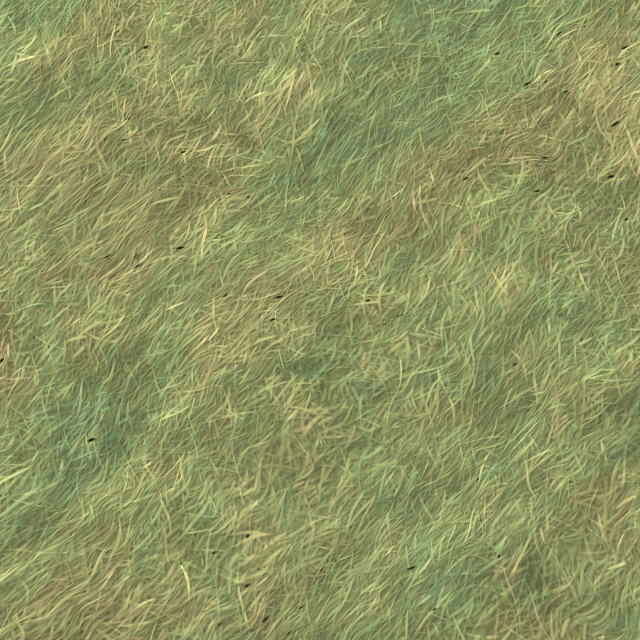
Reproduce this texture procedurally as a Shadertoy shader.

```glsl
// Matted meadow grass, combed towards the upper right, with green and straw patches.
// Layers of curved, tapered blades are scattered on rotated jittered grids and
// blended over one another; layered sines bend the flow and tint the patches.

const int   LAYERS       = 18;
const float MAIN_LEAN    = 0.87;               // mean blade direction, radians
const vec2  CELL         = vec2(0.090, 0.013); // blade spacing along and across
const float HALF_LENGTH  = 0.052;
const float HALF_WIDTH   = 0.0027;
const float EDGE         = 0.0014;             // blade softness
const vec2  ALPHA_RANGE  = vec2(0.22, 0.95);   // faint to solid blades
const float SHADOW       = 0.06;
const float GAP_CHANCE   = 0.08;
const float EXPOSURE     = 1.09;
const vec3  SOIL         = vec3(0.48, 0.49, 0.32);
const vec3  COOL_GREEN   = vec3(0.48, 0.575, 0.395);
const vec3  LEAF_GREEN   = vec3(0.565, 0.61, 0.385);
const vec3  STRAW        = vec3(0.70, 0.66, 0.44);
const vec3  DRY_BROWN    = vec3(0.61, 0.54, 0.39);
const vec3  GAP_COLOR    = vec3(0.12, 0.13, 0.08);

mat2 rotation(float a) {
    float c = cos(a), s = sin(a);
    return mat2(c, -s, s, c);
}

vec4 hash4(vec3 q) {
    vec4 h = fract(q.xyzx * vec4(0.1031, 0.1030, 0.0973, 0.1099));
    h += dot(h, h.wzxy + 33.33);
    return fract((h.xxyz + h.yzzw) * h.zywx);
}

// Layered, self-warping sines, roughly -1 to 1.
float waves(vec2 p) {
    float sum = 0.0, amp = 0.5;
    for (int i = 0; i < 4; i++) {
        p = rotation(1.1) * p + 0.7 * sin(p.yx * 1.3 + float(i));
        sum += amp * sin(p.x + 1.7) * cos(p.y * 0.8);
        p *= 1.8;
        amp *= 0.65;
    }
    return sum;
}

vec3 bladeColor(float dryness, float brownness, float light) {
    vec3 c = mix(COOL_GREEN, LEAF_GREEN, smoothstep(0.0, 0.5, dryness));
    c = mix(c, STRAW, smoothstep(0.5, 1.0, dryness));
    c = mix(c, DRY_BROWN, brownness);
    return c * mix(0.78, 1.30, light);
}

// Paints one grid of blades over the colour below.
vec3 paintLayer(vec3 color, vec2 p, float id, float dryness, float soft) {
    float t = fract(id * 0.618 + 0.3) * 2.0 - 1.0;
    float lean = MAIN_LEAN + 0.38 * t + 0.85 * t * t * t;
    vec2 q = rotation(lean) * p + id * vec2(0.371, 0.193);
    vec2 home = floor(q / CELL);
    for (int j = -1; j <= 1; j++)
    for (int i = -1; i <= 1; i++) {
        vec2 cell = home + vec2(i, j);
        vec4 place = hash4(vec3(cell, id * 7.3));
        vec4 look = hash4(vec3(cell + 51.7, id * 3.9));
        vec2 d = q - (cell + 0.5 + (place.xy - 0.5) * vec2(0.9, 0.7)) * CELL;
        float len = HALF_LENGTH * mix(0.25, 1.0, place.z);
        float u = d.x / len;
        if (abs(u) > 1.0) continue;
        float bend = (look.x - 0.5) * 0.20;
        float side = d.y - (place.w - 0.5) * 0.36 * d.x - bend * d.x * u;
        float width = HALF_WIDTH * mix(0.22, 1.0, look.y) * (1.0 - u * u);
        float tip = smoothstep(1.0, 0.5, abs(u));

        // Soft shadow on the lower side, then the blade itself
        float shade = tip * smoothstep(0.0045, 0.0, abs(side + 0.0025));
        color *= 1.0 - SHADOW * shade;
        float alpha = mix(ALPHA_RANGE.x, ALPHA_RANGE.y, fract(look.x * 17.0));
        float blur = soft * mix(1.7, 0.8, alpha);
        float mask = tip * smoothstep(blur, -blur, abs(side) - width);
        float dry = clamp(dryness + (look.z - 0.5) * 0.65, 0.0, 1.0);
        float brown = smoothstep(0.50, 0.95, place.y) * smoothstep(0.35, 0.9, dryness) * 0.85;
        vec3 blade = bladeColor(dry, brown, look.w);
        blade *= 1.0 + 0.07 * clamp(side / HALF_WIDTH, -1.0, 1.0) + 0.05 * u;
        color = mix(color, blade, mask * alpha);
    }
    return color;
}

// Rare short dark openings between the blades.
float gaps(vec2 p, float soft) {
    vec2 size = vec2(0.030, 0.018);
    vec2 q = rotation(0.55) * p / size;
    vec4 h = hash4(vec3(floor(q), 91.0));
    vec2 d = (fract(q) - 0.5 - (h.xy - 0.5) * 0.4) * size;
    d.y += (h.w - 0.5) * 0.5 * d.x;
    float shape = length(d * vec2(0.35, 1.0)) - 0.0019 * (0.3 + h.w);
    float cluster = smoothstep(0.0, 0.5, waves(p * 7.0 + 4.0));
    return step(h.z, GAP_CHANCE * cluster) * smoothstep(soft, -soft, shape);
}

void mainImage(out vec4 fragColor, in vec2 fragCoord) {
    vec2 uv = fragCoord / iResolution.y;
    float soft = max(EDGE, 0.7 / iResolution.y);

    // Mild perspective, then broad bends and small tangles of the combing direction
    vec2 p = vec2((uv.x - 0.5) * (1.0 + 0.25 * uv.y), uv.y * (1.0 + 0.15 * uv.y)) + 3.0;
    p += 0.018 * sin(p.yx * vec2(9.0, 11.0) + 2.0 * sin(p * 5.0));
    p += 0.003 * sin(p.yx * vec2(63.0, 55.0) + 2.0 * sin(p * 31.0));

    // Patches and clumps stretched along the combing direction
    vec2 along = rotation(0.75) * p;
    float dryness = 0.52 + 0.48 * waves(along * vec2(4.0, 8.0)) + 0.24 * waves(p * 24.0);
    float light = 1.0 + 0.12 * waves(along * vec2(9.0, 20.0) + 8.0)
                      + 0.11 * waves(along * vec2(28.0, 50.0));

    vec3 color = SOIL;
    for (int i = 0; i < LAYERS; i++) {
        if (i == LAYERS - 2) color = mix(color, GAP_COLOR, gaps(p, soft));
        color = paintLayer(color, p, float(i) + 1.0, dryness, soft);
    }
    fragColor = vec4(clamp(color * light * EXPOSURE, 0.0, 1.0), 1.0);
}
```
